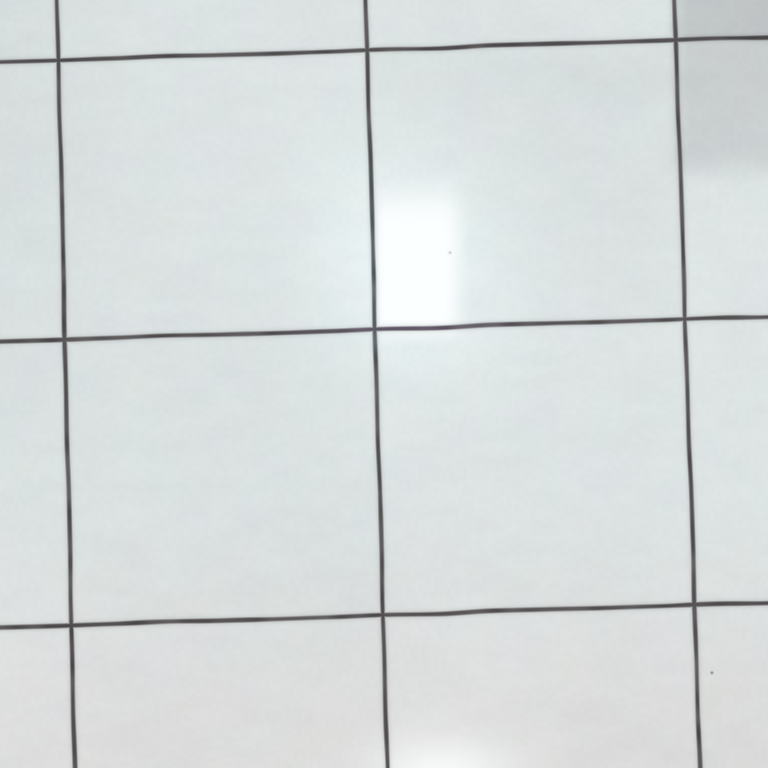
A three.js fragment shader for this texture:

```glsl
// Glossy pale tiles with thin dark grout, seen slightly askew.
// A tilted, gently widening grid gives the joints; soft glows, a grey
// reflection and layered value noise give the uneven glaze.
varying vec2 vUv;

float hash(vec2 p) {
  p = fract(p * vec2(0.1031, 0.1137));
  p += dot(p, p.yx + 33.33);
  return fract((p.x + p.y) * p.x * 17.0);
}

float noise(vec2 p) {
  vec2 i = floor(p);
  vec2 f = fract(p);
  f = f * f * (3.0 - 2.0 * f);
  return mix(mix(hash(i), hash(i + vec2(1.0, 0.0)), f.x),
             mix(hash(i + vec2(0.0, 1.0)), hash(i + vec2(1.0, 1.0)), f.x), f.y);
}

// Column and row coordinates; joints fall on whole numbers.
vec2 tileGrid(vec2 p) {
  float column = (p.x - mix(0.0977, 0.0742, p.y)) / mix(0.407, 0.402, p.y);
  float row = (p.y - 0.031 * p.x - 0.1836) / 0.3724;
  return vec2(column, row + 0.0117 * row * (row - 1.0));
}

// Gaussian spot with separate horizontal and vertical radii.
float spot(vec2 p, vec2 center, vec2 radius) {
  vec2 q = (p - center) / radius;
  return exp(-dot(q, q));
}

float grout(float d, float halfWidth) {
  return 1.0 - smoothstep(halfWidth - 0.0016, halfWidth + 0.0018, d);
}

void main() {
  vec2 p = vUv;

  // Small hand-laid wobble along the joints
  vec2 wobble = vec2(noise(vec2(p.y * 14.0, 3.0)), noise(vec2(p.x * 14.0, 9.0))) - 0.5;
  vec2 grid = tileGrid(p + 0.0025 * wobble);
  vec2 tile = floor(grid);
  vec2 offset = (fract(grid + 0.5) - 0.5) * vec2(0.405, 0.369);

  // Glaze: cool at mid height, warmer below, slightly different per tile
  vec3 color = mix(vec3(0.862, 0.863, 0.862), vec3(0.861, 0.886, 0.886),
                   smoothstep(0.0, 0.4, p.y));
  color += 0.012 * (hash(tile + 20.0) - 0.5);
  color += 0.018 * (noise(p * 5.0 + 4.0) - 0.5);
  color += 0.012 * (noise(p * vec2(24.0, 60.0)) - 0.5);
  color += 0.012 * (noise(p * 190.0) - 0.5);
  vec3 tint = vec3(noise(p * 28.0), noise(p * 28.0 + 41.0), noise(p * 28.0 + 83.0));
  color += 0.008 * (tint - 0.5);
  color -= 0.02 * smoothstep(0.25, 0.0, p.x) * smoothstep(0.2, 0.9, p.y);

  // Grey reflection in the upper right, broken by the joints
  float shade = smoothstep(0.865, 0.9, p.x) * smoothstep(0.75, 0.81, p.y);
  color -= vec3(0.085, 0.092, 0.088) * shade * (grid.y > 2.0 ? 1.15 : 0.85);
  color -= 0.02 * spot(p, vec2(0.8, 0.9), vec2(0.12, 0.04));

  // Lamp glare: wide halo, bright core cut at the joints, lower second glow
  float halo = spot(p, vec2(0.53, 0.66), vec2(0.13, 0.15));
  float core = smoothstep(0.475, 0.505, p.x) * smoothstep(0.615, 0.575, p.x)
             * smoothstep(0.545, 0.59, p.y) * smoothstep(0.78, 0.70, p.y);
  core *= mix(0.35, 1.0, smoothstep(0.98, 1.02, grid.x));
  float lowGlow = spot(p, vec2(0.575, -0.01), vec2(0.085, 0.045));
  color += vec3(0.06, 0.075, 0.08) * halo;
  color = mix(color, vec3(0.99, 1.0, 1.0), clamp(core + 0.85 * lowGlow, 0.0, 1.0));

  // Joints: faint soft shoulder, then the dark line of varying width
  vec2 d = abs(offset);
  float widthDrift = 0.0007 * (noise(p * 22.0) - 0.5);
  float vertical = grout(d.x, 0.0025 + widthDrift);
  float horizontal = grout(d.y, 0.0025 + widthDrift);
  float joint = max(vertical, horizontal);
  float shoulder = exp(-pow(min(d.x, d.y) / 0.0048, 2.0));
  color *= 1.0 - 0.13 * shoulder;

  // Joint colour shifts green or violet where the glare fringes it
  vec3 jointColor = vec3(0.30, 0.285, 0.29) + 0.12 * (noise(p * 45.0 + 7.0) - 0.5);
  vec3 fringe = mix(vec3(0.06, 0.03, 0.10), vec3(0.0, 0.07, 0.06), vertical);
  jointColor += fringe * halo;
  color = mix(color, jointColor, 0.92 * joint);

  // Two tiny specks of dirt
  float specks = spot(p, vec2(0.927, 0.124), vec2(0.0018))
               + 0.4 * spot(p, vec2(0.586, 0.671), vec2(0.002));
  color = mix(color, vec3(0.42), 0.8 * specks);

  gl_FragColor = vec4(clamp(color, 0.0, 1.0), 1.0);
}
```
